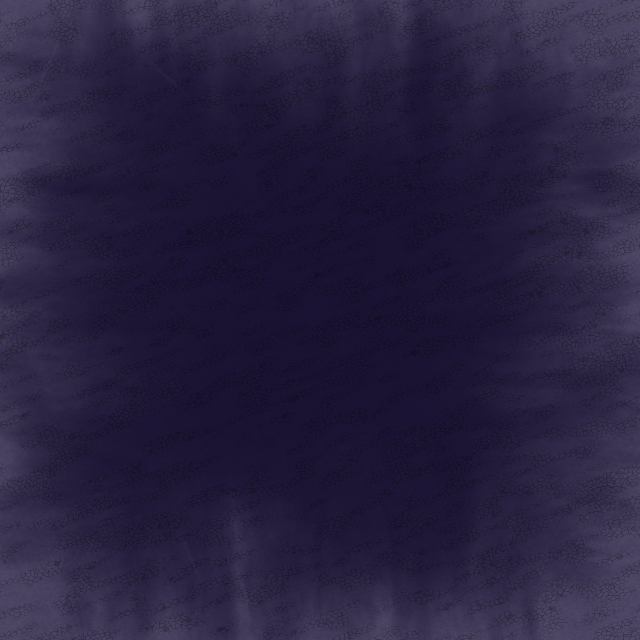
Write a WebGL 1 fragment shader that draws this texture.

```glsl
precision highp float;
uniform vec2 u_resolution;

#define DARK_COLOR vec3(0.100, 0.070, 0.190)
#define LIGHT_COLOR vec3(0.295, 0.270, 0.385)
#define EDGE_GAIN 0.72
#define EDGE_POWER 4.0
#define BRUSH_AMOUNT 0.30
#define CLOUD_AMOUNT 0.22
#define GRAIN_SCALE 72.0
#define GRAIN_TILT 0.36
#define CRACK_DEPTH 0.24
#define SPECKLE_DEPTH 0.10

float hash(vec2 p) {
  return fract(sin(dot(p, vec2(127.1, 311.7))) * 43758.5453);
}

float noise(vec2 p) {
  vec2 i = floor(p);
  vec2 f = fract(p);
  f = f * f * (3.0 - 2.0 * f);
  return mix(mix(hash(i), hash(i + vec2(1.0, 0.0)), f.x),
             mix(hash(i + vec2(0.0, 1.0)), hash(i + vec2(1.0)), f.x), f.y);
}

float fbm(vec2 p) {
  float sum = 0.0;
  float gain = 0.5;
  for (int i = 0; i < 5; i++) {
    sum += gain * noise(p);
    p = mat2(1.6, 1.2, -1.2, 1.6) * p + 7.3;
    gain *= 0.5;
  }
  return sum;
}

// Stretched noise that keeps its direction through every octave
float bristles(vec2 p) {
  float sum = 0.0;
  float gain = 0.5;
  for (int i = 0; i < 4; i++) {
    sum += gain * noise(p);
    p = p * 2.03 + 11.7;
    gain *= 0.55;
  }
  return sum;
}

float patchAt(vec2 p, vec2 center, vec2 size) {
  vec2 d = (p - center) / size;
  return exp(-dot(d, d));
}

float scratch(vec2 p, vec2 a, vec2 b) {
  vec2 along = b - a;
  float h = clamp(dot(p - a, along) / dot(along, along), 0.0, 1.0);
  float d = length(p - a - along * h);
  return (1.0 - smoothstep(0.002, 0.009, d)) * sin(3.14159 * h);
}

// Gap between the two nearest cell centers: zero on a crack
float cellGap(vec2 p) {
  vec2 cell = floor(p);
  float nearest = 8.0;
  float second = 8.0;
  for (int y = -1; y <= 1; y++) {
    for (int x = -1; x <= 1; x++) {
      vec2 c = cell + vec2(float(x), float(y));
      float d = length(c + vec2(hash(c), hash(c + 37.2)) - p);
      second = min(second, max(nearest, d));
      nearest = min(nearest, d);
    }
  }
  return second - nearest;
}

void main() {
  vec2 p = 2.0 * gl_FragCoord.xy / u_resolution - 1.0;

  // Brush strokes run inward from each side
  vec2 warped = p + 0.10 * (vec2(fbm(p * 4.0), fbm(p * 4.0 + 19.0)) - 0.5);
  float sideways = bristles(warped * vec2(3.0, 12.0) + 4.0);
  float upright = bristles(warped * vec2(12.0, 3.0) + 31.0);
  float brush = mix(sideways, upright, smoothstep(-0.25, 0.25, abs(p.y) - abs(p.x)));
  float cloud = fbm(p * 5.0 + 53.0);

  // Rounded square vignette with a ragged border
  vec2 q = abs(p - vec2(-0.02, 0.02));
  float radius = pow(pow(q.x, 4.0) + pow(q.y, 4.0), 0.25);
  radius += BRUSH_AMOUNT * (brush - 0.47) + CLOUD_AMOUNT * (cloud - 0.48);

  // Bays of shade and tongues of light along the border
  float shade = patchAt(p, vec2(0.87, 0.46), vec2(0.06, 0.10))
    + 0.7 * patchAt(p, vec2(0.34, 0.76), vec2(0.20, 0.12))
    + 0.6 * patchAt(p, vec2(-0.58, 0.74), vec2(0.22, 0.13))
    + 0.7 * patchAt(p, vec2(0.20, -0.74), vec2(0.24, 0.10))
    + 0.7 * patchAt(p, vec2(-0.76, -0.46), vec2(0.16, 0.12))
    + 0.6 * patchAt(p, vec2(-0.76, 0.02), vec2(0.18, 0.07));
  float light = patchAt(p, vec2(-0.04, 0.62), vec2(0.12, 0.18))
    + patchAt(p, vec2(-0.24, -0.63), vec2(0.16, 0.14))
    + patchAt(p, vec2(0.66, -0.08), vec2(0.18, 0.26))
    + 0.7 * patchAt(p, vec2(-0.83, 0.52), vec2(0.06, 0.05))
    + 0.8 * patchAt(p, vec2(-0.52, -0.22), vec2(0.13, 0.10));
  radius += 0.10 * (light - shade);

  float glow = EDGE_GAIN * pow(max(radius, 0.0), EDGE_POWER);
  glow = min(glow, 0.75 + 0.25 * (1.0 - exp(-4.0 * max(glow - 0.75, 0.0))));

  // Faint scratches
  glow += 0.09 * (scratch(p, vec2(-0.56, 0.83), vec2(-0.40, 0.69))
    + scratch(p, vec2(-0.91, 0.66), vec2(-0.79, 0.93))
    + scratch(p, vec2(-0.46, -0.62), vec2(-0.36, -0.84))
    + scratch(p, vec2(-0.27, -0.74), vec2(-0.21, -0.93)));

  // Tilted cracked grain, broken into clusters
  float s = sin(GRAIN_TILT);
  float c = cos(GRAIN_TILT);
  vec2 g = mat2(c, -s, s, c) * p * GRAIN_SCALE * vec2(0.9, 1.25);
  float cluster = smoothstep(0.30, 0.75, noise(g * vec2(0.22, 0.5)));
  float crack = (1.0 - smoothstep(0.02, 0.28, cellGap(g))) * cluster;
  float speckle = noise(g * 2.3 + 5.0) - 0.5;

  vec3 color = mix(DARK_COLOR, LIGHT_COLOR, glow);
  color *= 1.03 - CRACK_DEPTH * crack + SPECKLE_DEPTH * speckle;
  gl_FragColor = vec4(color, 1.0);
}
```
